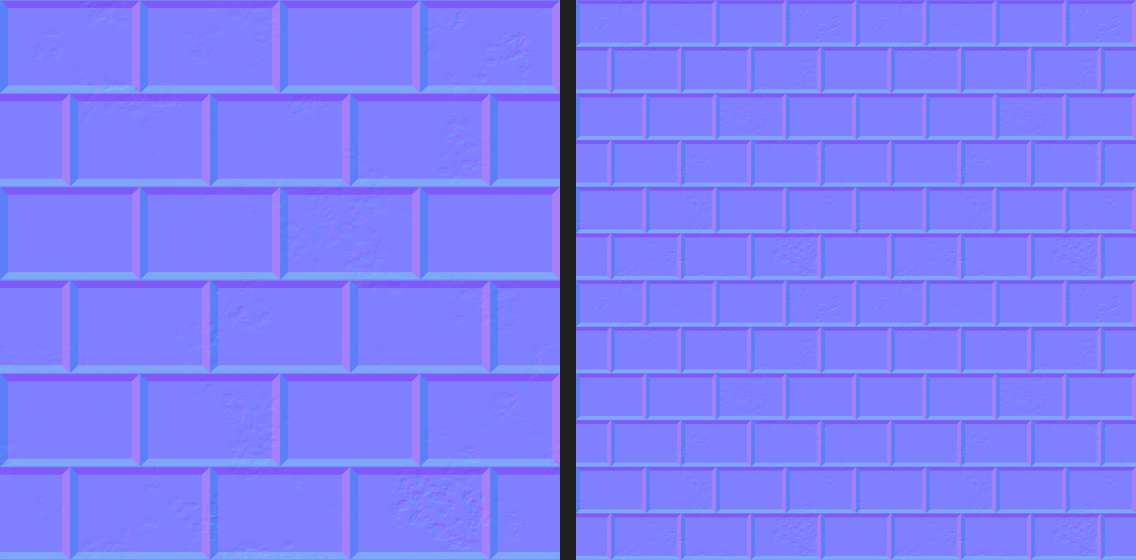
Left, the tile; right, the same tile 2 across and 2 down.
Reproduce this texture map procedurally as a Shadertoy shader.

```glsl
// Tangent-space normal map of bevelled wall tiles laid in running bond.
// Each tile is a flat face with four mitred slopes and a thin joint;
// worn patches add small bumps from the gradient of a wrapping height noise.

#define TILES vec2(4.0, 6.0)            // whole tiles across and down
#define BEVEL_WIDTH 0.0143              // in canvas units
#define BEVEL_SLOPE 0.315
#define JOINT_HALF vec2(0.0005, 0.0012) // half width of upright and level joints
#define JOINT_COLOR vec3(0.46, 0.56, 0.94)
#define PATCH_CELLS 11.0                // lattice cells of the worn patches
#define GRIT_CELLS 72.0                 // lattice cells of the bumps inside them
#define WEAR_SLOPE 0.30
#define GRAIN 0.04                      // faint relief outside the patches
#define SAMPLE_STEP 0.0013              // spacing for the height gradient

float hash(vec2 p) {
    return fract(sin(dot(p, vec2(127.1, 311.7))) * 43758.5453);
}

// Value noise that wraps after a whole number of cells.
float wrapNoise(vec2 uv, float cells) {
    vec2 p = uv * cells;
    vec2 i = floor(p);
    vec2 f = fract(p);
    f = f * f * f * (f * (f * 6.0 - 15.0) + 10.0);
    vec2 lo = mod(i, cells);
    vec2 hi = mod(i + 1.0, cells);
    float bottom = mix(hash(lo + cells), hash(vec2(hi.x, lo.y) + cells), f.x);
    float top = mix(hash(vec2(lo.x, hi.y) + cells), hash(hi + cells), f.x);
    return mix(bottom, top, f.y);
}

float fbm(vec2 uv, float cells) {
    float sum = 0.0;
    float weight = 0.5;
    for (int octave = 0; octave < 3; octave++) {
        sum += weight * wrapNoise(uv, cells);
        cells *= 2.0;
        weight *= 0.5;
    }
    return sum / 0.875;
}

// Bumps gathered in irregular worn patches.
float wearHeight(vec2 uv) {
    float worn = smoothstep(0.52, 0.74, fbm(uv, PATCH_CELLS));
    float grit = smoothstep(0.40, 0.75, fbm(uv, GRIT_CELLS));
    return grit * (worn + GRAIN);
}

vec2 wearGradient(vec2 uv) {
    vec2 e = vec2(SAMPLE_STEP, 0.0);
    return vec2(wearHeight(uv + e.xy) - wearHeight(uv - e.xy),
                wearHeight(uv + e.yx) - wearHeight(uv - e.yx));
}

void mainImage(out vec4 fragColor, in vec2 fragCoord) {
    vec2 uv = fragCoord / iResolution.xy;
    float soft = 0.6 / min(iResolution.x, iResolution.y);

    // Running bond: every other course moves by half a tile.
    vec2 grid = uv * TILES;
    float course = floor(grid.y);
    grid.x += 0.5 * (1.0 - mod(course, 2.0));
    vec2 tileId = vec2(mod(floor(grid.x), TILES.x), course);

    // Position from the tile centre and distance to its nearest edges.
    vec2 local = (fract(grid) - 0.5) / TILES;
    vec2 edge = 0.5 / TILES - abs(local);

    // Mitred bevel; the green channel points down.
    float onSide = smoothstep(-soft, soft, edge.y - edge.x);
    float nearest = min(edge.x, edge.y);
    float onBevel = 1.0 - smoothstep(BEVEL_WIDTH - soft, BEVEL_WIDTH + soft, nearest);
    vec2 outward = vec2(sign(local.x), -sign(local.y));
    vec2 slope = outward * vec2(onSide, 1.0 - onSide) * onBevel * BEVEL_SLOPE;

    // Wear differs from tile to tile.
    float wear = WEAR_SLOPE * mix(0.15, 1.0, hash(tileId + 3.7));
    slope += wear * wearGradient(uv) * vec2(-1.0, 1.0);

    vec3 normal = normalize(vec3(slope, 1.0));
    vec3 color = normal * 0.5 + 0.5;

    // Thin joints between tiles.
    vec2 joint = 1.0 - smoothstep(JOINT_HALF - soft, JOINT_HALF + soft, edge);
    color = mix(color, JOINT_COLOR, max(joint.x * 0.6, joint.y));

    fragColor = vec4(color, 1.0);
}
```
